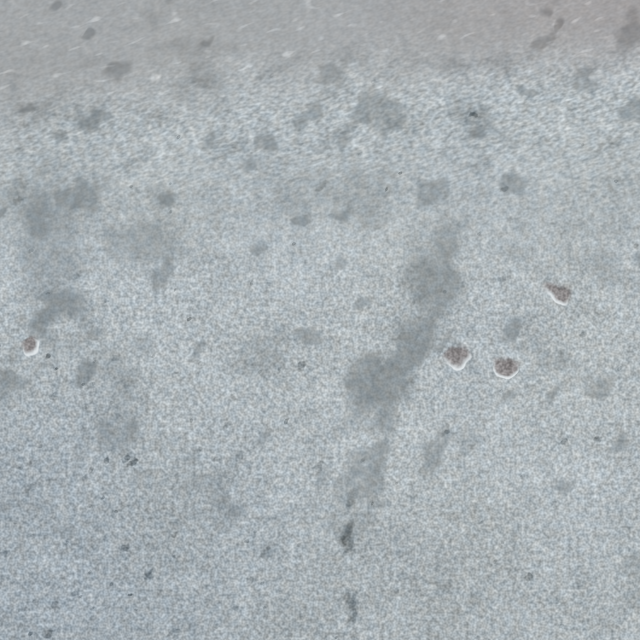
A Shadertoy shader for this texture:

```glsl
// Weathered pale blue-grey plaster: fine grain, soft smudges, small pits and a faint crack.

vec2 hash2(vec2 c) {
    vec3 q = fract(c.xyx * vec3(0.1031, 0.1030, 0.0973));
    q += dot(q, q.yzx + 33.33);
    return fract((q.xx + q.yz) * q.zy);
}

// Gradient noise with unit gradients, roughly -0.7 to 0.7
float noise(vec2 p) {
    vec2 i = floor(p), f = p - i;
    vec2 u = f * f * f * (f * (f * 6.0 - 15.0) + 10.0);
    vec4 corner;
    for (int k = 0; k < 4; k++) {
        vec2 o = vec2(k & 1, k >> 1);
        float angle = 6.2832 * hash2(i + o + 57.0).x;
        corner[k] = dot(vec2(cos(angle), sin(angle)), f - o);
    }
    return mix(mix(corner.x, corner.y, u.x), mix(corner.z, corner.w, u.x), u.y);
}

vec2 rotate(vec2 p, float a) {
    return vec2(cos(a) * p.x + sin(a) * p.y, cos(a) * p.y - sin(a) * p.x);
}

// Irregular spots of random size, one at most in each grid cell
float spots(vec2 p, float density, float radius, float softness) {
    float cover = 0.0;
    vec2 cell = floor(p);
    for (int y = -1; y <= 1; y++)
    for (int x = -1; x <= 1; x++) {
        vec2 id = cell + vec2(x, y);
        vec2 place = hash2(id), kind = hash2(id + 31.7);
        if (kind.x > density) continue;
        vec2 q = rotate(p - id - place, 0.2 + 0.9 * kind.y) * vec2(0.8, 1.25);
        float size = hash2(id + 71.3).x;
        float r = radius * (0.4 + 0.9 * size * size);
        float d = length(q) + 0.9 * r * noise(p * 0.9 / radius);
        cover = max(cover, 1.0 - smoothstep(r * (1.0 - softness), r * (1.0 + softness), d));
    }
    return cover;
}

// Soft round patch that fades out from its middle
float patchAt(vec2 p, vec2 centre, vec2 size) {
    return smoothstep(1.0, 0.25, length((p - centre) / size));
}

void mainImage(out vec4 fragColor, in vec2 fragCoord) {
    vec2 uv = fragCoord / iResolution.xy;
    vec2 warped = uv + 0.016 * vec2(noise(uv * 23.0), noise(uv * 23.0 + 40.0))
                + 0.006 * vec2(noise(uv * 60.0), noise(uv * 60.0 + 20.0));

    // Smooth tilted zone along the top, and the shaded lower left
    float top = smoothstep(0.79, 0.93, uv.y - 0.1 * uv.x + 0.03 + 0.05 * noise(uv * 7.0));
    float lowerLeft = smoothstep(0.75, 0.0, uv.y) * smoothstep(0.7, 0.0, uv.x);

    // Soft smudges: scattered, in a wandering diagonal trail, and down the left side
    float trailX = 0.55 + 0.16 * smoothstep(0.2, 0.64, uv.y) + 0.03 * noise(vec2(uv.y * 9.0, 3.0));
    float patchy = smoothstep(-0.35, 0.1, noise(uv * 14.0 + 8.0) + 0.5 * noise(uv * 35.0));
    float trail = smoothstep(0.042, 0.015, abs(warped.x - trailX)) * patchy
                * smoothstep(0.2, 0.27, uv.y) * smoothstep(0.69, 0.6, uv.y);
    trail = max(trail, patchAt(warped, vec2(0.675, 0.555), vec2(0.06, 0.09)));
    trail = max(trail, patchAt(warped, vec2(0.58, 0.385), vec2(0.055, 0.045)));
    float smear = 0.6 * patchAt(warped, vec2(0.08, 0.62), vec2(0.075, 0.16));
    smear = max(smear, 0.7 * patchAt(warped, vec2(0.22, 0.62), vec2(0.09, 0.05)));
    float hook = smoothstep(0.024, 0.008, abs(length(warped - vec2(0.105, 0.485)) - 0.042))
               * smoothstep(0.0, 0.03, uv.y - 0.46) * smoothstep(0.15, 0.12, uv.x);
    float blots = spots(warped * 15.0, 0.32, 0.33, 0.45) * smoothstep(0.15, 0.45, uv.y + 0.2 * uv.x);
    float clouds = smoothstep(0.15, 0.55, noise(uv * 8.0 + 19.0) + 0.45 * noise(uv * 27.0));
    float smudge = clamp(0.9 * trail + smear + 0.9 * hook + 0.75 * blots + 0.4 * clouds, 0.0, 1.1);

    // Fine grain, drawn out along a rising slope towards the top
    vec2 slope = rotate(uv, 0.33);
    float roundGrain = 0.145 * noise(uv * 150.0) + 0.12 * noise(uv * 265.0 + 11.0);
    float longGrain = 0.15 * noise(slope * vec2(95.0, 185.0)) + 0.11 * noise(slope * vec2(180.0, 270.0));
    float grain = mix(roundGrain, longGrain, smoothstep(0.5, 0.85, uv.y));
    grain *= (1.0 - 0.72 * top) * (1.0 - 0.6 * min(smudge, 1.0));

    // Overall light, with mottling at several sizes
    float tone = 0.722 - 0.07 * top - 0.05 * lowerLeft - 0.018 * smoothstep(0.5, 0.0, uv.y);
    float mottle = 0.04 * noise(uv * 5.0) + 0.035 * noise(uv * 17.0 + 33.0);
    mottle += 0.045 * noise(uv * 38.0) + 0.05 * noise(uv * 78.0 + 3.0);
    tone += mottle * (1.0 - 0.55 * top) + grain - 0.13 * smudge;

    // Pale flecks and dark streaks, slanted, in the smooth zone and at its border
    float flecks = smoothstep(0.3, 0.6, noise(slope * vec2(34.0, 95.0) + 5.0));
    float streaks = smoothstep(0.1, 0.55, noise(slope * vec2(13.0, 32.0) + 15.0));
    tone += 0.10 * flecks * smoothstep(0.6, 0.9, uv.y);
    tone -= 0.07 * streaks * smoothstep(0.65, 0.8, uv.y) * smoothstep(1.0, 0.85, uv.y);

    // Small pits, clustered and denser to the lower left, and a broken crack below the trail
    float cluster = smoothstep(-0.1, 0.4, noise(uv * 7.0 + 50.0));
    float pits = spots(uv * 44.0, 0.04 + 0.22 * lowerLeft, 0.25, 0.45) * (1.0 - top);
    pits *= 0.4 + 0.6 * cluster;
    float crack = smoothstep(0.011, 0.002, abs(warped.x - trailX)) * smoothstep(0.26, 0.19, uv.y)
                * smoothstep(-0.15, 0.25, noise(uv * vec2(8.0, 27.0)));
    tone -= 0.19 * pits + 0.17 * crack;

    vec3 tint = mix(vec3(-0.03, 0.0, 0.013), vec3(-0.014, 0.0, 0.008), top);
    tint += vec3(-0.008, 0.0, 0.014) * (lowerLeft + 0.5 * noise(uv * 6.0 + 70.0));
    tint += vec3(0.02, 0.0, -0.02) * noise(uv * 75.0 + 90.0) * (1.0 - 0.6 * top);
    vec3 colour = tone + tint;
    colour += vec3(0.0, -0.022, -0.028) * smoothstep(0.83, 1.0, uv.y) * smoothstep(0.4, 1.0, uv.x);

    // Brownish craters with a bright lower lip
    for (int i = 0; i < 4; i++) {
        float n = float(i);
        vec2 centre = vec2(0.87 - 0.078 * n - 0.59 * step(2.5, n), 0.545 - 0.13 * min(n, 1.0) + 0.015 * n);
        vec2 q = rotate(warped - centre, 0.3 * n - 0.3) * vec2(0.85, 1.2);
        float r = 0.012 + 0.005 * hash2(vec2(n, 4.0)).x;
        float hollow = smoothstep(r * 1.25, r * 0.65, length(q));
        float lip = smoothstep(r * 1.15, r * 0.9, length(q + vec2(0.0, 0.35 * r))) * (1.0 - hollow);
        colour = mix(colour, vec3(0.53, 0.51, 0.51) - 7.0 * max(q.y, 0.0) + grain, 0.85 * hollow);
        colour = mix(colour, vec3(0.90, 0.92, 0.93), 0.9 * lip);
    }

    fragColor = vec4(clamp(colour, 0.0, 1.0), 1.0);
}
```
